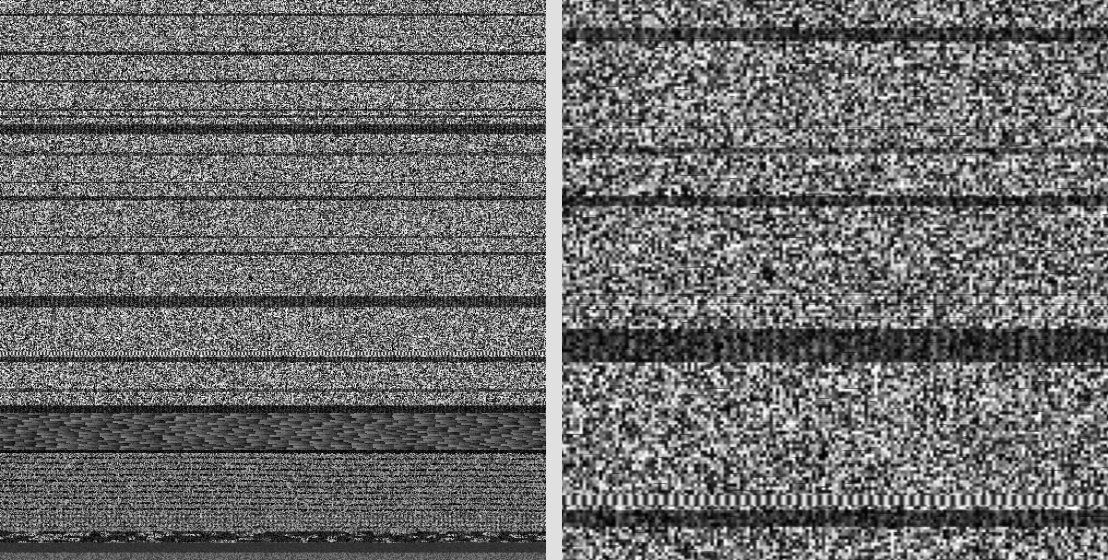
Left: the whole. Right: its middle third, enlarged.
A Shadertoy shader for this texture:

```glsl
const float TAU = 6.2831853;
const vec2 GRAINS = vec2(500.0, 512.0);

// Dark seams: depth from the top, half width, strength
const int SEAMS = 15;
const vec3 SEAM[SEAMS] = vec3[SEAMS](
    vec3(0.026, 0.002, 0.60), vec3(0.095, 0.003, 0.65), vec3(0.145, 0.002, 0.60),
    vec3(0.196, 0.002, 0.50), vec3(0.208, 0.002, 0.50), vec3(0.231, 0.009, 0.52),
    vec3(0.275, 0.003, 0.40), vec3(0.326, 0.001, 0.50), vec3(0.354, 0.004, 0.50),
    vec3(0.423, 0.002, 0.40), vec3(0.453, 0.003, 0.55), vec3(0.539, 0.010, 0.50),
    vec3(0.642, 0.005, 0.55), vec3(0.697, 0.003, 0.35), vec3(0.731, 0.007, 0.72));

float hash(vec2 cell) {
    vec3 q = fract(cell.xyx * 0.1031);
    q += dot(q, q.yzx + 33.33);
    return fract((q.x + q.y) * q.z);
}

// Cell noise blended between cell centres
float grain(vec2 p, vec2 count) {
    p = p * count - 0.5;
    vec2 cell = floor(p);
    vec2 f = smoothstep(0.0, 1.0, p - cell);
    vec2 e = vec2(1.0, 0.0);
    return mix(mix(hash(cell), hash(cell + e.xy), f.x),
               mix(hash(cell + e.yx), hash(cell + e.xx), f.x), f.y);
}

float band(float depth, float top, float bottom) {
    float soft = 0.0008;
    return smoothstep(top - soft, top + soft, depth)
         * (1.0 - smoothstep(bottom - soft, bottom + soft, depth));
}

float wave(float x, float count) {
    return 0.5 + 0.5 * cos(TAU * x * count);
}

// Strength of the seams at a given depth
float seamDarkness(float depth) {
    float dark = 0.0;
    for (int i = 0; i < SEAMS; i++) {
        vec3 s = SEAM[i];
        dark = max(dark, s.z * band(depth, s.x - s.y, s.x + s.y));
    }
    return dark;
}

// Static with faint row changes and short dark dashes
float staticField(vec2 p, float speck) {
    float rowTone = grain(vec2(0.5, p.y), vec2(1.0, 512.0));
    float rowDrop = smoothstep(0.93, 1.0, rowTone);
    float dash = smoothstep(0.88, 0.96, grain(p + 0.37, vec2(70.0, 512.0)));
    float tone = pow(speck, 1.08) * (0.94 + 0.14 * rowTone);
    return tone * (1.0 - 0.45 * rowDrop) * (1.0 - 0.45 * dash);
}

// Slanted ramps that fade to the right
float streakField(vec2 p, float speck) {
    vec2 s = vec2(p.x * 26.0, p.y * 230.0 - p.x * 9.0);
    float row = floor(s.y);
    float along = s.x + 7.0 * hash(vec2(row, 3.0));
    float ramp = fract(along);
    float tint = hash(vec2(floor(along), row));
    float tone = mix(0.46, 0.17, ramp) + 0.16 * (tint - 0.5);
    float ends = smoothstep(0.0, 0.08, ramp);
    float edge = smoothstep(0.0, 0.25, fract(s.y));
    return tone * mix(0.35, 1.0, ends) * mix(0.6, 1.0, edge) + 0.12 * (speck - 0.5);
}

// Evenly ruled rows with a slight slope
float ruledField(vec2 p, float speck) {
    float slope = 0.004 * p.x + 0.0008 * sin(TAU * p.x * 2.0);
    float rule = smoothstep(0.55, 0.95, wave(p.y - slope, 98.0));
    float dots = 0.7 + 0.3 * wave(p.x, 125.0);
    return mix(0.12 + 0.62 * speck, 0.95 * speck * speck * dots, rule);
}

void mainImage(out vec4 fragColor, in vec2 fragCoord) {
    vec2 p = fragCoord / iResolution.xy;
    p.y = 1.0 - p.y;
    float speck = grain(p, GRAINS);

    // Upper static and its seams, striped by fine columns
    float tone = staticField(p, speck);
    float dark = seamDarkness(p.y);
    float columns = mix(1.0, 0.55 + 0.6 * wave(p.x, 125.0), smoothstep(0.2, 0.5, dark));
    tone *= (1.0 - dark) * columns;

    // Row of light stitches
    float stitches = 0.15 + 0.75 * wave(p.x, 160.0);
    tone = mix(tone, stitches, band(p.y, 0.628, 0.634));

    // Streaks, then a black divider
    tone = mix(tone, streakField(p, speck), band(p.y, 0.738, 0.803));
    tone = mix(tone, 0.22 * speck * speck, band(p.y, 0.803, 0.809));

    // Ruled rows, closing with dotted ones
    tone = mix(tone, ruledField(p, speck), band(p.y, 0.809, 0.949));
    float dotted = wave(p.x, 125.0) * wave(p.y, 128.0);
    tone = mix(tone, 0.6 * speck + 0.4 * dotted, 0.7 * band(p.y, 0.915, 0.945));

    // Broken dark rows and the quiet base
    float broken = smoothstep(0.45, 0.75, grain(p, vec2(60.0, 256.0)));
    tone = mix(tone, speck * mix(0.25, 0.85, broken), band(p.y, 0.949, 0.969));
    tone = mix(tone, 0.20 + 0.07 * (speck - 0.5), band(p.y, 0.969, 0.987));
    tone = mix(tone, 0.22 + 0.28 * speck, band(p.y, 0.987, 1.01));

    fragColor = vec4(vec3(clamp(tone, 0.0, 1.0)), 1.0);
}
```
